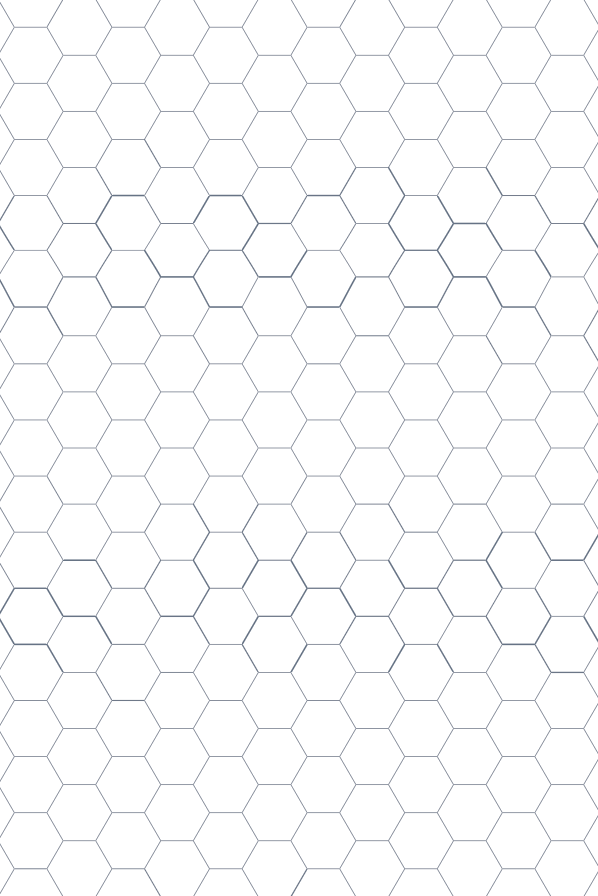
Write a Shadertoy shader that draws this pattern.

```glsl
// Honeycomb of fine slate outlines on white, with some edges drawn heavier.

float hash(vec2 p) {
    return fract(sin(dot(p, vec2(127.1, 311.7))) * 43758.5453);
}

// Finds the nearest cell border: xy = middle of the shared edge, z = distance to it.
vec3 hexEdge(vec2 p) {
    const vec2 spacing = vec2(0.8660254, 1.0);
    float column = floor(p.x / spacing.x);
    vec2 nearest = vec2(0.0), second = vec2(0.0);
    float nearDist = 1e5, secondDist = 1e5;

    for (int i = -1; i <= 1; i++) {
        float c = column + float(i);
        float stagger = 0.5 * mod(c, 2.0);
        for (int j = 0; j <= 1; j++) {
            float row = floor(p.y - stagger) + float(j) + stagger;
            vec2 center = vec2(c + 0.5, row) * spacing;
            float dist = distance(p, center);
            if (dist < nearDist) {
                second = nearest;
                secondDist = nearDist;
                nearest = center;
                nearDist = dist;
            } else if (dist < secondDist) {
                second = center;
                secondDist = dist;
            }
        }
    }
    vec2 middle = 0.5 * (nearest + second);
    return vec3(middle, abs(dot(p - middle, normalize(second - nearest))));
}

// Share of a pixel covered by a line, also when the line is thinner than the pixel.
float lineCoverage(float dist, float width, float pixel) {
    float low = max(dist - 0.5 * pixel, -0.5 * width);
    float high = min(dist + 0.5 * pixel, 0.5 * width);
    return clamp((high - low) / pixel, 0.0, 1.0);
}

void mainImage(out vec4 fragColor, in vec2 fragCoord) {
    // One unit is the height of a cell; the lattice is centred on the canvas
    vec2 p = (fragCoord / iResolution.xy - 0.5) * vec2(12.255 * 0.8660254, 15.97);
    float pixel = 15.97 / iResolution.y;

    // Slight unevenness of the rows
    p.y -= 0.05 * exp(-4.0 * (p.y - 3.1) * (p.y - 3.1));

    // Heavier edges gather in loose horizontal bands
    vec3 edge = hexEdge(p);
    float band = 0.5 + 0.5 * cos(edge.y - 3.5);
    float chance = hash(round(edge.xy / vec2(0.4330127, 0.25)));
    float heavy = smoothstep(0.55, 0.9, 0.5 * band + 0.5 * chance);
    float width = mix(0.014, 0.028, heavy);

    vec3 slate = mix(vec3(0.46, 0.49, 0.55), vec3(0.40, 0.45, 0.52), heavy);
    vec3 color = mix(vec3(1.0), slate, lineCoverage(edge.z, width, pixel));
    fragColor = vec4(color, 1.0);
}
```
